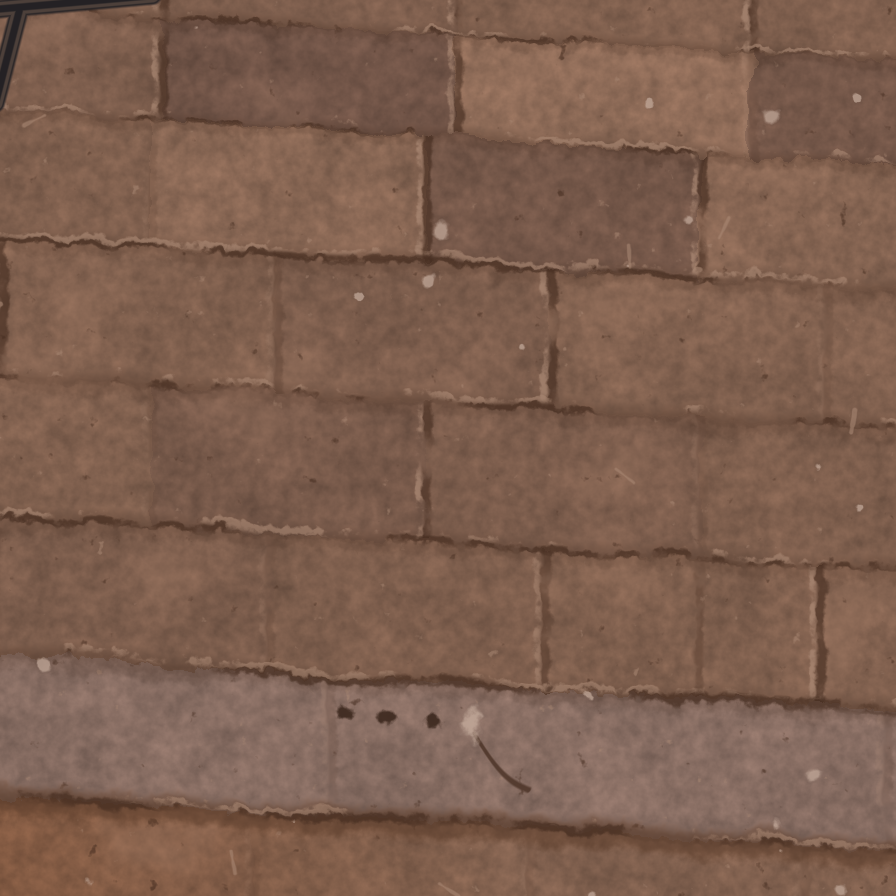
Reproduce this texture procedurally as a WebGL 1 fragment shader.

```glsl
precision highp float;
uniform vec2 u_resolution;

const vec3 CLAY = vec3(0.502, 0.377, 0.307);
const vec3 TAN = vec3(0.58, 0.44, 0.36);
const vec3 UMBER = vec3(0.41, 0.305, 0.265);
const vec3 KERB = vec3(0.53, 0.427, 0.385);
const vec3 RUST = vec3(0.52, 0.345, 0.24);
const vec3 GAP = vec3(0.27, 0.175, 0.125);
const vec3 RIM = vec3(0.66, 0.53, 0.45);
const vec3 CHIP = vec3(0.76, 0.66, 0.60);
const vec3 METAL = vec3(0.14, 0.13, 0.14);

float hash(vec2 p) {
  return fract(sin(dot(p, vec2(127.1, 311.7))) * 43758.5);
}

float slope(vec2 cell, vec2 offset) {
  float a = 6.2832 * hash(cell);
  return dot(vec2(cos(a), sin(a)), offset);
}

float gradientNoise(vec2 p) {
  vec2 c = floor(p), f = fract(p), e = vec2(1.0, 0.0);
  vec2 w = f * f * f * (f * (f * 6.0 - 15.0) + 10.0);
  return mix(mix(slope(c, f), slope(c + e, f - e), w.x),
             mix(slope(c + e.yx, f - e.yx), slope(c + 1.0, f - 1.0), w.x), w.y);
}

float fbm(vec2 p) {
  float sum = 0.0, amp = 0.5;
  for (int i = 0; i < 4; i++) {
    sum += amp * gradientNoise(p);
    p = mat2(1.6, 1.2, -1.2, 1.6) * p + 17.3;
    amp *= 0.5;
  }
  return sum;
}

float stroke(float d, float halfWidth, float aa) {
  return 1.0 - smoothstep(halfWidth * 0.4, halfWidth + aa, abs(d));
}

float segment(vec2 p, vec2 a, vec2 b) {
  vec2 ab = b - a;
  return length(p - a - ab * clamp(dot(p - a, ab) / dot(ab, ab), 0.0, 1.0));
}

// Course number, with rows shrinking toward the top
float courseAt(float depth) {
  float far = max(0.264 - depth, 0.0);
  return 2.0 + (depth - 0.264) / 0.1565 - 5.5 * far * far;
}

// Brick tone: alternating accents in the upper courses plus random drift
float brickTone(vec2 id) {
  float checker = 1.0 - 2.0 * mod(id.x + id.y + 1.0, 2.0);
  float inside = step(-0.5, min(id.x, id.y)) * step(id.x + id.y, 3.5);
  return 0.65 * checker * cos(0.8 * id.y) * inside + 0.4 * (hash(id + 3.7) - 0.5);
}

vec3 brickColor(vec2 id, vec2 p, float isKerb) {
  float tone = brickTone(id);
  vec3 c = mix(CLAY, TAN, clamp(tone, 0.0, 1.0));
  c = mix(c, UMBER, clamp(-tone, 0.0, 1.0));
  c = mix(c, RUST, step(5.5, id.y) * max(0.7 - 1.2 * p.x, 0.0));
  return mix(c, KERB, isKerb);
}

void main() {
  vec2 p = gl_FragCoord.xy / u_resolution;
  float aa = 1.0 / min(u_resolution.x, u_resolution.y);
  float rough = fbm(p * 34.0);
  float mottle = fbm(p * 8.0 + 5.0);
  float grit = fbm(p * 80.0 + 2.0);
  float crumble = rough + 0.5 * grit;

  // Tilted courses in running bond
  float depth = 1.0 - p.y - 0.058 * p.x + 0.010 * gradientNoise(p * 9.0) + 0.016 * crumble;
  float course = courseAt(depth);
  float row = floor(course);
  float isKerb = step(abs(row - 5.0), 0.1);
  float isTop = step(row, 0.5);
  float pitch = mix(0.307 + 0.023 * isTop, 0.62, isKerb);
  float shift = 0.167 * max(mod(row, 2.0), isTop) + 0.012 * isTop;
  shift = mix(shift, 0.368, isKerb) - 0.025 * step(5.5, row) - 0.008 * step(abs(row - 4.0), 0.1);
  float x = p.x + 0.010 * crumble;
  float u = (x - shift) / pitch;
  float toneEdge = (x + 0.02 * mottle - shift) / pitch;
  vec3 color = brickColor(vec2(floor(toneEdge), row), p, isKerb);

  // Surface wear
  color *= 1.0 + 0.20 * mottle + 0.20 * rough + 0.22 * grit;
  color = mix(color, TAN, 0.35 * smoothstep(0.12, 0.4, mottle) * (1.0 - isKerb));
  float pits = smoothstep(0.27, 0.42, fbm(p * 44.0 + 9.0));
  float flecks = smoothstep(0.28, 0.42, fbm(p * 50.0 + 31.0));
  color = mix(color, GAP, 0.6 * pits);
  color = mix(color, RIM, 0.55 * flecks);

  // Upright joints, one of them an extra cut in the fourth full course
  float joint = floor(u + 0.5);
  float side = (u - joint) * pitch;
  float strength = mix(0.2, 1.0, smoothstep(0.15, 0.5, hash(vec2(joint, row) + 0.5)));
  strength *= (1.0 - 0.75 * isKerb) * smoothstep(-0.4, 0.1, gradientNoise(p * 18.0) + 0.5 * grit);
  float cut = stroke(x - 0.781, 0.006, aa) * step(abs(row - 4.0), 0.1);
  float worn = smoothstep(-0.25, 0.15, crumble);
  float upright = max(stroke(side - 0.003, 0.0065, aa) * strength, 0.55 * cut * worn);
  color = mix(color, GAP, 0.65 * upright);
  color = mix(color, RIM, 0.75 * strength * worn * stroke(side + 0.005, 0.004, aa));

  // Bed joints: broken hairlines, darkest along the kerb
  float bed = floor(course + 0.5);
  float below = (course - bed) * 0.15;
  float kerbEdge = step(abs(bed - 5.5), 0.6);
  float kerbFoot = step(abs(bed - 6.0), 0.1);
  float run = gradientNoise(vec2(p.x * 6.0, bed * 3.7)) + 0.9 * crumble;
  float open = smoothstep(-0.05, 0.3, run + 0.22 * kerbEdge);
  float lip = smoothstep(0.0, 0.3, 0.9 * crumble - gradientNoise(vec2(p.x * 5.0, bed * 5.3)));
  color = mix(color, RUST * 0.75, 0.5 * kerbFoot * stroke(below - 0.004, 0.022, aa));
  color = mix(color, GAP, 0.16 * stroke(below - 0.002, 0.016, aa));
  color = mix(color, GAP, (0.12 + 0.6 * open) * stroke(below, 0.0045 + 0.0025 * kerbEdge, aa));
  color = mix(color, RIM, 0.65 * lip * stroke(below + 0.005, 0.0035, aa));

  // Pale chips and short straws
  for (int i = 0; i < 24; i++) {
    float k = float(i);
    vec2 center = vec2(hash(vec2(k, 1.3)), hash(vec2(k, 7.9)));
    float size = hash(vec2(k, 4.1));
    float d = length(p - center) + 0.016 * crumble;
    float radius = 0.003 + 0.006 * size * size * size;
    color = mix(color, CHIP, 0.75 * (1.0 - smoothstep(radius * 0.4, radius + aa, d)));
    float angle = 6.2832 * size;
    vec2 tip = center.yx + 0.025 * vec2(cos(angle), sin(angle));
    float straw = stroke(segment(p, center.yx, tip) + 0.004 * crumble, 0.002, aa);
    color = mix(color, RIM, 0.6 * straw * step(15.5, k));
  }

  // Kerb holes, pebble and twig
  for (int i = 0; i < 3; i++) {
    vec2 hole = vec2(0.383 + 0.05 * float(i), 0.205 - 0.005 * float(i));
    float d = length((p - hole) * vec2(0.8, 1.2)) + 0.02 * crumble;
    color = mix(color, GAP * 0.8, 0.85 * (1.0 - smoothstep(0.004, 0.011, d)));
  }
  vec2 bent = p + vec2(0.0, 0.012 * sin((p.x - 0.53) * 50.0));
  float twig = segment(bent, vec2(0.53, 0.18), vec2(0.59, 0.12));
  color = mix(color, GAP, 0.75 * stroke(twig, 0.003, aa));
  float pebble = length((p - vec2(0.526, 0.193)) * vec2(1.1, 0.85)) + 0.02 * crumble;
  color = mix(color, CHIP, 0.85 * (1.0 - smoothstep(0.009, 0.017, pebble)));

  // Dark metal bars at the upper left corner
  float bar = min(segment(p, vec2(-0.005, 0.885), vec2(0.022, 0.99)),
                  segment(p, vec2(0.0, 0.99), vec2(0.17, 1.005)));
  color = mix(color, METAL, 1.0 - smoothstep(0.008, 0.011 + aa, bar));
  color = mix(color, RIM * 0.7, 0.5 * stroke(bar - 0.006, 0.002, aa));

  gl_FragColor = vec4(color, 1.0);
}
```
